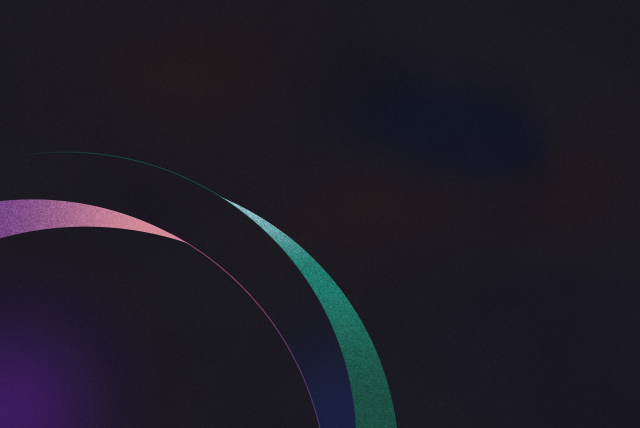
Give the GLSL for this background, as a WebGL 2 fragment shader.

```glsl
#version 300 es
precision highp float;
// Two thin crescents, teal and pink, over a dark grainy night with faint clouds.
uniform vec2 u_resolution;
out vec4 outColor;

const vec3 NIGHT = vec3(0.105, 0.095, 0.125);
const vec3 NAVY = vec3(0.070, 0.085, 0.160);
const vec3 UMBER = vec3(0.140, 0.105, 0.110);
const vec3 VIOLET = vec3(0.235, 0.105, 0.370);
const vec3 ICE = vec3(0.56, 0.73, 0.77);
const vec3 TEAL = vec3(0.13, 0.48, 0.43);
const vec3 PINE = vec3(0.11, 0.31, 0.26);
const vec3 ORCHID = vec3(0.46, 0.27, 0.53);
const vec3 ROSE = vec3(0.83, 0.54, 0.60);

vec2 hash2(vec2 p) {
  vec3 q = fract(p.xyx * vec3(0.1031, 0.1030, 0.0973));
  q += dot(q, q.yzx + 33.33);
  return fract((q.xx + q.yz) * q.zy);
}

// Cellular noise: distance to the nearest scattered point.
float cells(vec2 p) {
  vec2 id = floor(p);
  float nearest = 2.0;
  for (int y = -1; y <= 1; y++)
    for (int x = -1; x <= 1; x++) {
      vec2 cell = id + vec2(x, y);
      nearest = min(nearest, length(cell + hash2(cell) - p));
    }
  return nearest;
}

// Layered sines, roughly -1 to 1.
float waves(vec2 p) {
  float sum = 0.0, amp = 0.5;
  for (int i = 0; i < 5; i++) {
    sum += amp * sin(p.x + 1.3 * sin(p.y)) * cos(p.y - 0.7 * sin(p.x));
    p = mat2(1.5, 1.1, -1.1, 1.5) * p + 2.7;
    amp *= 0.55;
  }
  return sum;
}

float circle(vec2 p, vec2 center, float radius) {
  return length(p - center) - radius;
}

float cover(float d, float px) {
  return clamp(0.5 - d / px, 0.0, 1.0);
}

// Stroke that keeps its weight when thinner than a pixel.
float stroke(float d, float width, float px) {
  float w = max(width, px);
  return cover(abs(d) - 0.5 * w, px) * width / w;
}

float glow(vec2 p, vec2 center, vec2 size) {
  vec2 q = (p - center) / size;
  return exp(-dot(q, q));
}

vec3 sky(vec2 p) {
  float drift = waves(p * 7.0);
  vec2 q = p + 0.05 * vec2(drift, waves(p * 6.0 + 4.0));
  float warm = glow(q, vec2(0.45, 0.82), vec2(0.22, 0.14))
             + glow(q, vec2(0.88, 0.50), vec2(0.22, 0.11))
             + glow(q, vec2(1.30, 0.56), vec2(0.20, 0.13));
  float cold = glow(q, vec2(0.98, 0.75), vec2(0.22, 0.12))
             + glow(q, vec2(1.14, 0.66), vec2(0.12, 0.10))
             + 0.4 * glow(q, vec2(1.35, 0.18), vec2(0.45, 0.28));
  vec3 color = mix(NIGHT, UMBER, 0.75 * min(warm, 1.0));
  color = mix(color, NAVY, 0.75 * min(cold, 1.0));
  return color + 0.008 * drift;
}

void main() {
  vec2 p = gl_FragCoord.xy / u_resolution.y;
  float px = 1.0 / u_resolution.y;
  float grain = hash2(floor(p * 342.0)).x - 0.5;

  // Circles whose differences form the crescents
  float tealInner = circle(p, vec2(0.1543, -0.0344), 0.679);
  float tealOuter = circle(p, vec2(0.2578, -0.0840), 0.675);
  float pinkOuter = circle(p, vec2(0.0762, -0.1543), 0.6885);
  float pinkInner = circle(p, vec2(0.2006, -0.2785), 0.749);

  // Sky, blue haze between the arcs, violet light in the corner
  vec3 color = sky(p);
  float between = cover(tealInner, px) * cover(-pinkOuter, px);
  color = mix(color, vec3(0.10, 0.13, 0.27),
              0.85 * between * glow(p, vec2(0.79, 0.03), vec2(0.15, 0.18)));
  color = mix(color, vec3(0.10, 0.09, 0.19), 0.5 * glow(p, vec2(0.08, 0.12), vec2(0.23)));
  color = mix(color, VIOLET, glow(p, vec2(0.02, 0.04), vec2(0.19)));

  // Faint specks and grain
  float speck = smoothstep(0.20, 0.05, cells(p * vec2(95.0, 70.0)));
  color += vec3(0.018, 0.020, 0.030) * speck * hash2(floor(p * 40.0)).y;
  color += 0.012 * grain;

  // Thin continuations of both arcs
  float tealLine = stroke(tealInner, 0.0022, px) * smoothstep(0.0, 0.25, p.x);
  color = mix(color, vec3(0.10, 0.33, 0.27), 0.8 * tealLine);
  vec3 pinkLine = mix(vec3(0.38, 0.22, 0.52), vec3(0.66, 0.30, 0.52), smoothstep(0.0, 0.4, p.y));
  color = mix(color, pinkLine, 0.8 * stroke(pinkOuter, 0.0024, px) * step(0.40, p.x));

  // Teal crescent, pale at the tip and deep at the foot
  vec3 teal = mix(PINE, TEAL, smoothstep(0.05, 0.38, p.y));
  teal = mix(teal, ICE, smoothstep(0.36, 0.53, p.y));
  teal *= 1.0 + 0.22 * grain;
  color = mix(color, teal, cover(max(tealOuter, -tealInner), px));

  // Pink crescent, brightening toward its tip
  vec3 pink = mix(ORCHID, ROSE, smoothstep(-0.05, 0.36, p.x));
  pink *= 1.0 + 0.24 * grain * smoothstep(0.45, 0.0, p.x);
  color = mix(color, pink, cover(max(pinkOuter, -pinkInner), px));

  outColor = vec4(color, 1.0);
}
```
